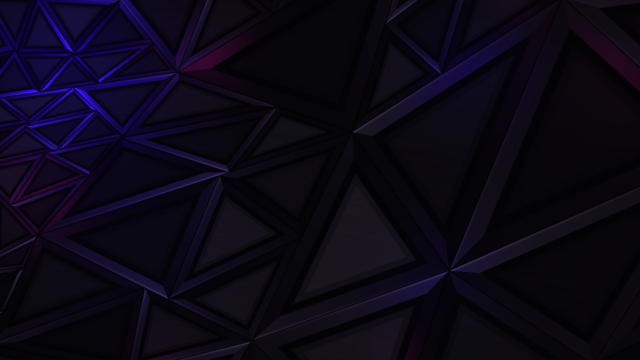
This background is drawn by a WebGL 1 fragment shader. Its source:

```glsl
precision highp float;
// Dark faceted panels: a jittered, sheared lattice of triangles, split finer
// toward the upper left. Each triangle has bevels, a black groove and an inset
// face; blue and magenta light catches the bevels, with fine edge glints.

uniform vec2 u_resolution;

const vec2 HUB = vec2(0.90, 0.62);
const vec2 AXIS_U = vec2(0.41, -0.31);
const vec2 AXIS_V = vec2(-0.28, -0.56);

float hash(vec2 p) {
  vec3 q = fract(p.xyx * 0.1031);
  q += dot(q, q.yzx + 33.33);
  return fract((q.x + q.y) * q.z);
}

float valueNoise(vec2 p) {
  vec2 i = floor(p), f = fract(p);
  f *= f * (3.0 - 2.0 * f);
  return mix(mix(hash(i), hash(i + vec2(1, 0)), f.x),
             mix(hash(i + vec2(0, 1)), hash(i + vec2(1, 1)), f.x), f.y);
}

float spot(vec2 p, vec2 centre, float radius) {
  vec2 d = (p - centre) / radius;
  return exp(-dot(d, d));
}

// Signed distance to the line a-b, positive on its left.
float edgeDist(vec2 p, vec2 a, vec2 b) {
  vec2 e = normalize(b - a);
  return dot(p - a, vec2(-e.y, e.x));
}

vec3 edgeDists(vec2 p, vec2 a, vec2 b, vec2 c) {
  return vec3(edgeDist(p, a, b), edgeDist(p, b, c), edgeDist(p, c, a));
}

vec2 latticePoint(vec2 id) {
  vec2 jitter = vec2(hash(id + 17.3), hash(id + 71.9)) - 0.5;
  vec2 q = id + 0.36 * jitter;
  return HUB + q.x * AXIS_U + q.y * AXIS_V;
}

vec2 toLattice(vec2 p) {
  vec2 d = p - HUB;
  float det = AXIS_U.x * AXIS_V.y - AXIS_U.y * AXIS_V.x;
  return vec2(AXIS_V.y * d.x - AXIS_V.x * d.y, AXIS_U.x * d.y - AXIS_U.y * d.x) / det;
}

// Finds the lattice triangle that holds p, wound counterclockwise.
void findTriangle(vec2 p, out vec2 a, out vec2 b, out vec2 c) {
  vec2 cell = floor(toLattice(p));
  a = p; b = p + vec2(1, 0); c = p + vec2(0, 1);
  for (int j = -1; j <= 1; j++) {
    for (int i = -1; i <= 1; i++) {
      vec2 id = cell + vec2(float(i), float(j));
      vec2 u = latticePoint(id + vec2(1, 0)), v = latticePoint(id + vec2(0, 1));
      bool nearSide = edgeDist(p, v, u) > 0.0;
      vec2 tip = latticePoint(nearSide ? id : id + 1.0);
      vec2 s = nearSide ? v : u, t = nearSide ? u : v;
      vec3 d = edgeDists(p, tip, s, t);
      if (min(d.x, min(d.y, d.z)) >= 0.0) { a = tip; b = s; c = t; }
    }
  }
}

// Replaces a triangle by the one of its four parts that holds p.
void splitTriangle(vec2 p, inout vec2 a, inout vec2 b, inout vec2 c) {
  vec2 ab = mix(a, b, 0.38 + 0.24 * hash(a * 97.0));
  vec2 bc = mix(b, c, 0.38 + 0.24 * hash(b * 97.0));
  vec2 ca = mix(c, a, 0.38 + 0.24 * hash(c * 97.0));
  if (edgeDist(p, ab, ca) > 0.0) { b = ab; c = ca; }
  else if (edgeDist(p, bc, ab) > 0.0) { a = ab; c = bc; }
  else if (edgeDist(p, ca, bc) > 0.0) { a = ca; b = bc; }
  else { a = ab; b = bc; c = ca; }
}

float detailAt(vec2 m) {
  return 1.25 - 1.5 * m.x + 0.6 * m.y + 0.9 * spot(m, vec2(1.3, 0.88), 0.32)
       + 0.4 * (hash(m * 61.0) - 0.5);
}

float blueLight(vec2 p) {
  return 1.2 * spot(p, vec2(0.17, 0.83), 0.27) + 0.4 * spot(p, vec2(1.3, 0.82), 0.18)
       + 0.2 * spot(p, vec2(0.35, 0.4), 0.35) + 0.2 * spot(p, vec2(1.2, 0.2), 0.18);
}

float magentaLight(vec2 p) {
  return spot(p, vec2(0.08, 0.48), 0.13) + 0.7 * spot(p, vec2(0.55, 0.86), 0.13)
       + 0.7 * spot(p, vec2(1.72, 0.78), 0.18) + spot(p, vec2(1.43, 1.0), 0.05)
       + 0.8 * spot(p, vec2(0.45, 0.0), 0.08) + 0.8 * spot(p, vec2(1.08, 0.03), 0.07);
}

vec3 shadePanel(vec2 p, vec2 a, vec2 b, vec2 c) {
  vec3 d = edgeDists(p, a, b, c);
  float dist = min(d.x, min(d.y, d.z));
  float inradius = edgeDist(c, a, b) * length(b - a)
                 / (length(b - a) + length(c - b) + length(a - c));
  float depth = dist / inradius;
  vec2 from = dist == d.x ? a : (dist == d.y ? b : c);
  vec2 to = dist == d.x ? b : (dist == d.y ? c : a);
  vec2 centre = (a + b + c) / 3.0;
  float along = clamp(dot(p - from, to - from) / dot(to - from, to - from), 0.0, 1.0);
  float edgeRand = hash(from * 83.0 + to * 41.0);
  float panelRand = hash(centre * 97.0);
  float blue = blueLight(p), magenta = magentaLight(p);

  // Inset face in two steps, with faint brushed streaks.
  float face = 0.65 * smoothstep(0.36, 0.39, depth) + 0.35 * smoothstep(0.47, 0.50, depth);
  float tone = 0.008 + 0.04 * panelRand * panelRand + 0.05 * spot(centre, vec2(1.05, 0.25), 0.45);
  tone *= 0.94 + 0.12 * valueNoise(vec2(p.x * 12.0 - p.y * 4.0, p.y * 190.0 + p.x * 30.0));
  vec3 color = vec3(0.013, 0.010, 0.018) + blue * vec3(0.008, 0.001, 0.075);
  color += face * (tone * vec3(1.0, 0.88, 1.16) + blue * vec3(0.025, 0.015, 0.10)
         + magenta * vec3(0.04, 0.003, 0.03));

  // Bevel strip, tinted by the coloured lights.
  float bevel = 1.0 - smoothstep(0.23, 0.255, depth);
  float sheen = mix(0.35, 1.0, mix(along, 1.0 - along, step(0.5, panelRand)));
  vec3 metal = (0.012 + 0.085 * edgeRand * edgeRand) * vec3(1.0, 0.84, 1.25);
  metal *= 1.0 - 0.8 * min(blue * 1.3, 1.0);
  vec3 tint = blue * (0.1 + 0.9 * edgeRand) * vec3(0.13, 0.005, 0.7)
            + magenta * (1.0 - edgeRand) * vec3(0.34, 0.015, 0.23);
  color += bevel * sheen * (metal + tint);

  // Dark seam and a thin glint beside it.
  color *= 0.35 + 0.65 * smoothstep(0.0, 0.005, dist);
  float glint = exp(-abs(dist - 0.003) / 0.002) * smoothstep(0.5, 1.0, edgeRand) * sheen * sheen;
  return color + glint * (vec3(0.19, 0.17, 0.25) + min(blue, 1.0) * vec3(0.0, -0.05, 0.4));
}

vec3 panels(vec2 p) {
  vec2 a, b, c;
  findTriangle(p, a, b, c);
  if (detailAt((a + b + c) / 3.0) > 0.6) {
    splitTriangle(p, a, b, c);
    if (detailAt((a + b + c) / 3.0) > 1.2) splitTriangle(p, a, b, c);
  }
  return shadePanel(p, a, b, c);
}

void main() {
  // Four samples per pixel smooth every edge.
  vec3 color = vec3(0.0);
  for (int i = 0; i < 4; i++) {
    vec2 offset = vec2(mod(float(i), 2.0), floor(float(i) / 2.0)) * 0.5 - 0.25;
    color += panels((gl_FragCoord.xy + offset) / u_resolution.y);
  }
  gl_FragColor = vec4(color * 0.25, 1.0);
}
```
